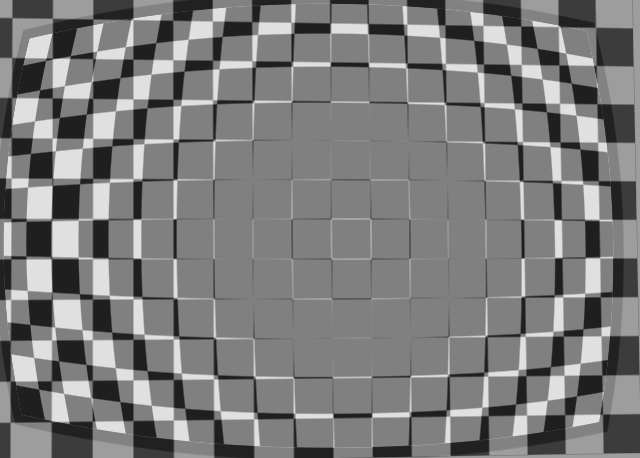
Reproduce this pattern procedurally as a WebGL 1 fragment shader.

```glsl
precision highp float;
// Difference of a flat checkerboard and a barrel-warped one: grey where they agree.
uniform vec2 u_resolution;

const vec2 GRID_CENTER = vec2(0.549, 0.342);   // in canvas widths
const vec2 CELL_SIZE = vec2(0.0609, 0.0617);
const vec2 TILT = vec2(0.003, 0.0015);         // perspective of the flat board
const float SHEAR = 0.0085;
const float EDGE_SOFTNESS = 0.022;             // in cells
const float MID_GREY = 0.5;
const float CONTRAST = 0.19;

// Soft square wave: +1 in even cells, -1 in odd ones
vec2 softStripes(vec2 cell, float softness) {
  vec2 toEven = abs(mod(cell + 1.0, 2.0) - 1.0);
  return clamp((0.5 - toEven) / softness, -1.0, 1.0);
}

float checker(vec2 cell, float softness) {
  vec2 s = softStripes(cell, softness);
  return s.x * s.y;
}

// Signed distance to a box
float boxDistance(vec2 p, vec2 center, vec2 halfSize) {
  vec2 d = abs(p - center) - halfSize;
  return max(d.x, d.y);
}

// Canvas position to flat board cells
vec2 flatBoard(vec2 p) {
  vec2 q = (p - GRID_CENTER) / CELL_SIZE;
  q.x += SHEAR * q.y;
  return q / (1.0 - dot(TILT, q));
}

// Lens warp: slight magnification in the middle, strong squeeze outside
vec2 barrelWarp(vec2 cell) {
  float r2 = dot(cell * cell, vec2(1.0, 1.2));
  float squeeze = 0.00006 * r2 * r2 / (1.0 + 0.0085 * r2);
  float bulge = 0.045 / (1.0 + r2);
  return cell * (1.0 + squeeze - bulge);
}

// Warped board with its dark rim and the paler paper beyond
float warpedTone(vec2 cell, float softness) {
  float d = boxDistance(cell, vec2(-1.5, 0.5), vec2(9.0, 6.0));
  float surround = mix(-0.95, -0.4, smoothstep(0.36, 0.44, d));
  return mix(checker(cell, softness), surround, smoothstep(-softness, softness, d));
}

float flatTone(vec2 cell, float softness) {
  float d = boxDistance(cell, vec2(-1.5, 1.5), vec2(9.0, 7.0));
  return mix(checker(cell, softness), -1.0, smoothstep(-softness, softness, d));
}

void main() {
  vec2 p = gl_FragCoord.xy / u_resolution.x;
  float pixel = 1.0 / (u_resolution.x * CELL_SIZE.x);
  float softness = max(EDGE_SOFTNESS, 0.7 * pixel);

  vec2 cell = flatBoard(p);
  float difference = warpedTone(barrelWarp(cell), softness) - flatTone(cell, softness);

  float tone = MID_GREY + CONTRAST * difference;
  gl_FragColor = vec4(vec3(tone), 1.0);
}
```
